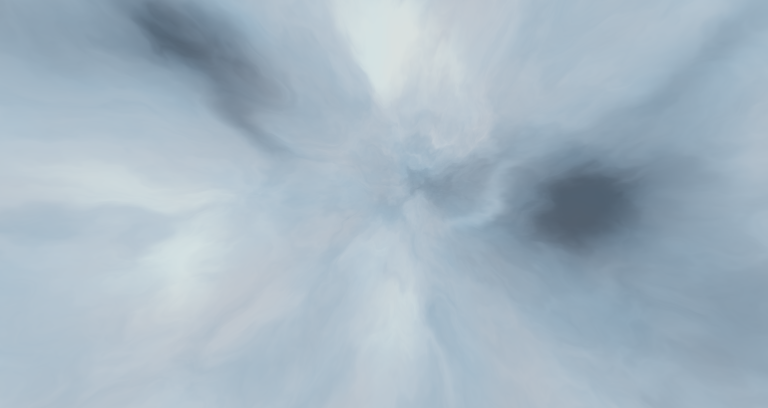
Reproduce this background procedurally as a Shadertoy shader.

```glsl
// Soft blue-grey storm clouds swept outward from a bright central rift.

const vec2 RIFT = vec2(1.0, 0.53);
const vec3 SLATE = vec3(0.32, 0.38, 0.44);
const vec3 STEEL = vec3(0.45, 0.53, 0.60);
const vec3 HAZE  = vec3(0.63, 0.71, 0.77);
const vec3 MIST  = vec3(0.73, 0.78, 0.82);
const vec3 PEARL = vec3(0.84, 0.88, 0.88);

float hash(vec2 p) {
    return fract(sin(dot(p, vec2(127.1, 311.7))) * 43758.545);
}

float noise(vec2 p) {
    vec2 cell = floor(p), f = fract(p);
    f = f * f * f * (f * (f * 6.0 - 15.0) + 10.0);
    float low = mix(hash(cell), hash(cell + vec2(1, 0)), f.x);
    float high = mix(hash(cell + vec2(0, 1)), hash(cell + vec2(1, 1)), f.x);
    return mix(low, high, f.y);
}

// Layered noise centred on zero
float fbm(vec2 p) {
    float sum = 0.0, amplitude = 0.5;
    for (int i = 0; i < 5; i++) {
        sum += amplitude * (noise(p) - 0.5);
        p = mat2(0.8, 0.6, -0.6, 0.8) * p * 2.03 + 17.3;
        amplitude *= 0.5;
    }
    return sum;
}

// Soft elliptical puff, turned counterclockwise by an angle in radians
float puff(vec2 p, vec2 centre, vec2 radius, float angle) {
    vec2 d = p - centre;
    float c = cos(angle), s = sin(angle);
    d = vec2(c * d.x + s * d.y, c * d.y - s * d.x) / radius;
    return exp(-dot(d, d));
}

// Shortens radial distances so that noise stretches away from the centre
vec2 sweep(vec2 p, vec2 centre) {
    vec2 d = p - centre;
    return d * pow(dot(d, d) + 0.008, -0.28);
}

float shadows(vec2 p) {
    float s = 0.0;
    // Upper left bank and its diagonal streak
    s += 0.50 * puff(p, vec2(0.47, 0.91), vec2(0.27, 0.10), -0.75);
    s += 0.25 * puff(p, vec2(0.63, 0.71), vec2(0.12, 0.04), -0.75);
    s += 0.30 * puff(p, vec2(0.12, 0.93), vec2(0.34, 0.14), -0.20);
    // Right bank with a dark heart
    s += 0.38 * puff(p, vec2(1.40, 0.49), vec2(0.20, 0.10), 0.05);
    s += 0.30 * puff(p, vec2(1.52, 0.58), vec2(0.38, 0.20), 0.45);
    s += 0.22 * puff(p, vec2(1.77, 0.89), vec2(0.25, 0.06), 0.65);
    s += 0.30 * puff(p, vec2(1.74, 0.22), vec2(0.46, 0.28), -0.35);
    // Small central wisp and lower hollow
    s += 0.24 * puff(p, vec2(1.06, 0.54), vec2(0.15, 0.06), 0.30);
    s += 0.13 * puff(p, vec2(0.66, 0.13), vec2(0.16, 0.06), 0.60);
    s += 0.10 * puff(p, vec2(0.74, 0.50), vec2(0.07, 0.15), 0.0);
    return s;
}

float lights(vec2 p) {
    float l = 0.0;
    l += 0.34 * puff(p, vec2(0.96, 0.91), vec2(0.22, 0.11), -1.05);
    l += 0.17 * puff(p, vec2(0.42, 0.37), vec2(0.34, 0.17), 0.10);
    l += 0.10 * puff(p, vec2(0.43, 0.35), vec2(0.10, 0.06), 0.20);
    l += 0.13 * puff(p, vec2(0.25, 0.56), vec2(0.24, 0.07), -0.15);
    l += 0.22 * puff(p, vec2(0.95, 0.22), vec2(0.07, 0.19), -0.10);
    l += 0.20 * puff(p, vec2(1.19, 0.52), vec2(0.12, 0.022), 0.75);
    l += 0.12 * puff(p, vec2(1.86, 0.59), vec2(0.10, 0.07), 0.30);
    return l;
}

vec3 cloudColour(float tone) {
    vec3 c = mix(SLATE, STEEL, smoothstep(0.0, 0.25, tone));
    c = mix(c, HAZE, clamp((tone - 0.2) / 0.4, 0.0, 1.0));
    c = mix(c, MIST, clamp((tone - 0.6) / 0.2, 0.0, 1.0));
    return mix(c, PEARL, smoothstep(0.78, 1.05, tone));
}

void mainImage(out vec4 fragColor, in vec2 fragCoord) {
    vec2 p = fragCoord / iResolution.y;
    p.x += 0.5 * (512.0 / 272.0 - iResolution.x / iResolution.y);

    // Bend the cloud banks with swept turbulence
    vec2 swept = sweep(p, RIFT);
    vec2 bend = vec2(fbm(swept * 4.0 + 3.1), fbm(swept * 4.0 + 41.7));
    vec2 warped = p + 0.13 * bend;

    // Broad light and shade, then streaks and fine wisps
    float tone = 0.74 - shadows(warped) + lights(warped);
    tone += 0.24 * fbm(swept * 6.0 + bend * 3.0);
    tone += 0.12 * fbm(p * vec2(6.0, 9.0) + bend * 5.0);

    // Ripples above the central wisp
    float ripple = fbm(p * vec2(22.0, 32.0) + bend * 4.0);
    tone += 0.35 * ripple * puff(p, vec2(1.07, 0.62), vec2(0.16, 0.10), 0.4);

    // Faint cool and warm drift
    vec3 tint = vec3(-0.025, 0.004, 0.016) * fbm(swept * 5.0 + 73.0) * 2.0;
    fragColor = vec4(clamp(cloudColour(tone) + tint, 0.0, 1.0), 1.0);
}
```
